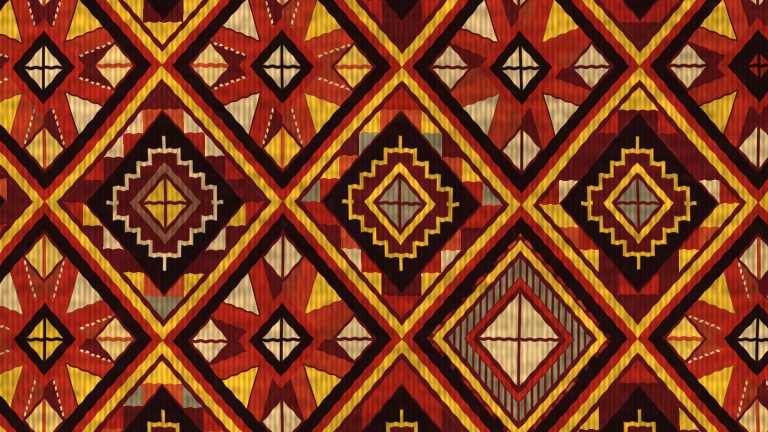
Give the GLSL for this pattern, as a Shadertoy shader.

```glsl
// Flat-woven kilim: a lattice of diamonds holding stepped medallions and leaf stars

const vec3 BLACK = vec3(.12, .05, .05), MAROON = vec3(.36, .08, .08), RED = vec3(.66, .13, .08);
const vec3 RUST = vec3(.76, .27, .13), GOLD = vec3(.90, .68, .15), CREAM = vec3(.86, .72, .48);
const vec3 SAGE = vec3(.54, .48, .34);

float hash(vec2 p) { return fract(sin(dot(p, vec2(127.1, 311.7))) * 43758.55); }

vec2 gradient(vec2 p) {
    float a = 6.2832 * hash(p);
    return vec2(cos(a), sin(a));
}

float noise(vec2 p) {
    vec2 i = floor(p), f = p - i, u = f * f * (3. - 2. * f), e = vec2(1, 0);
    return mix(mix(dot(gradient(i), f), dot(gradient(i + e), f - e), u.x),
               mix(dot(gradient(i + e.yx), f - e.yx), dot(gradient(i + 1.), f - 1.), u.x), u.y);
}

// Smooth coverage of a signed distance in lattice units
float fill(float d) { return clamp(.5 - d * iResolution.y / 3.5, 0., 1.); }

void paint(inout vec3 col, vec3 ink, float d) { col = mix(col, ink, fill(d)); }

vec3 yarn(float k) {
    if (k < .34) return MAROON;
    if (k < .52) return RED;
    if (k < .66) return RUST;
    if (k < .85) return GOLD;
    return k < .94 ? CREAM : SAGE;
}

// Small diamond quartered by a dark cross
void quartered(inout vec3 col, vec3 ink, vec2 m, float radius) {
    paint(col, ink, max(m.x + m.y - radius, .012 - min(m.x, m.y)));
}

// Stepped medallion inside a ring of triangles
vec3 medallion(vec2 n, vec2 id) {
    vec2 m = abs(n), g = m / .17, f = fract(g);
    float d = m.x + m.y, outer = step(1., f.x + f.y);
    bool pale = id == vec2(-1);
    vec3 col = MAROON;
    float seed = hash(floor(g) + 5.3 * outer + id * 3.7 + step(0., n.y) * 9.1);
    paint(col, yarn(seed), abs(d - .765) - .085);
    paint(col, BLACK, d - .66);

    // Staircase outline with a spur on each tip
    float stairs = 1.;
    for (float i = 0.; i < 4.; i++)
        stairs = min(stairs, max(m.x - .12 - .1 * i, m.y - .38 + .09 * i));
    paint(col, MAROON, stairs);
    float spur = max(min(m.x, m.y) - .014, abs(max(m.x, m.y) - .44) - .05);
    paint(col, pale ? CREAM : GOLD * .95, min(abs(stairs) - .016, spur));

    paint(col, pale ? mix(MAROON, CREAM, .4) : GOLD, abs(d - .265) - .035);
    quartered(col, pale ? GOLD : SAGE, m, .19);
    return col;
}

// Eight leaves around a small diamond, with quartered diamonds at the tips
vec3 leafStar(vec2 n, vec2 id) {
    vec2 r = vec2(n.x + n.y, n.x - n.y), q = abs(r);
    float a = max(q.x, q.y), t = min(q.x, q.y), s = a - .36, h = hash(id + 4.);
    float side = step(q.y, q.x) + 2. * step(0., n.x) + 4. * step(0., n.y);
    vec3 star = mix(MAROON, RUST, .6 * step(.6, hash(id + side)));
    paint(star, mix(RED, RUST, .6 * hash(id + side + 8.)), abs(t - s * .5 - .11) - .1);
    paint(star, hash(id - side) < .6 ? GOLD : CREAM, t - s * .5 + .01);

    // Dotted stitches along the leaf edges
    float dots = max(abs(t - s * .5 - .215) - .014, abs(fract(a * 16.) - .5) * .06 - .018);
    if (h > .45) paint(star, CREAM, dots);

    // Tips
    vec2 tip = abs(q - .6);
    paint(star, MAROON, max(tip.x, tip.y) - .19);
    paint(star, h < .5 ? CREAM : mix(GOLD, CREAM, hash(id + step(0., r))),
          max(max(tip.x, tip.y) - .16, .012 - min(abs(n.x), abs(n.y))));
    paint(star, RUST, max(max(tip.x, tip.y) - .16, abs(q.x - q.y) - .03) + .16 * step(h, .5));

    // Heart
    paint(star, RED, a - .36);
    paint(star, BLACK, a - .27);
    quartered(star, h < .3 ? RED : h < .65 ? CREAM : GOLD, abs(n), h < .3 ? .1 : .17);
    vec3 col = BLACK;
    paint(col, star, a - .79);
    return col;
}

// Nested diamonds inside a ring of scattered squares
vec3 nested(vec2 n, vec2 id) {
    vec2 m = abs(n), r = vec2(n.x + n.y, n.x - n.y), g = abs(fract(r * 5.5) - .5);
    float d = m.x + m.y, h = hash(floor(r * 5.5) + id);
    vec3 col = MAROON;
    paint(col, h < .4 ? BLACK : h < .8 ? RED : RUST, (max(g.x, g.y) - .34) / 5.5);
    paint(col, GOLD, d - .74);
    paint(col, MAROON, d - .66);
    paint(col, SAGE, max(abs(d - .54) - .07, abs(fract(n.x * 18.) - .5) * .055 - .018));
    paint(col, RED, abs(d - .43) - .03);
    quartered(col, CREAM, m, .35);
    return col;
}

vec3 rug(vec2 p) {
    // Hand-made drift and stitched, serrated edges
    vec2 w = p + .009 * vec2(noise(p * 3.), noise(p * 3. + 17.));
    w.y += .006 * (abs(fract(p.x * 42.) - .5) - .25);
    vec2 n = (w - vec2(.929, .530)) / vec2(.275, .316);
    vec2 uv = .5 * vec2(n.x + n.y, n.x - n.y), id = round(uv), l = uv - id;
    n = vec2(l.x + l.y, l.x - l.y);
    bool even = mod(id.x - id.y, 2.) < .5;
    vec3 col = even ? medallion(n, id) : id == vec2(0, 1) ? nested(n, id) : leafStar(n, id);

    // Dark, red and gold bands run along the lattice
    float e = (1. - abs(n.x) - abs(n.y)) * (even ? 1. : -1.);
    paint(col, BLACK, abs(e + .14) - .07);
    paint(col, RED, abs(e + .04) - .045);
    paint(col, GOLD, abs(e - .05) - .047);

    // Ribs, uneven dye and wear
    float rib = .93 + .09 * cos(6.2832 * p.x * 84.);
    float dye = 1. + .22 * noise(p * vec2(12, 50)) + .2 * noise(p * vec2(110, 35)) + .15 * noise(p * 3.);
    return mix(col, MAROON, .25 * smoothstep(.25, .6, noise(p * vec2(45, 28)))) * rib * dye;
}

void mainImage(out vec4 fragColor, in vec2 fragCoord) {
    vec3 sum = vec3(0);
    for (int k = 0; k < 4; k++)
        sum += rug((fragCoord + .5 * vec2(k & 1, k >> 1) - .25) / iResolution.y);
    fragColor = vec4(sum / 4., 1);
}
```
